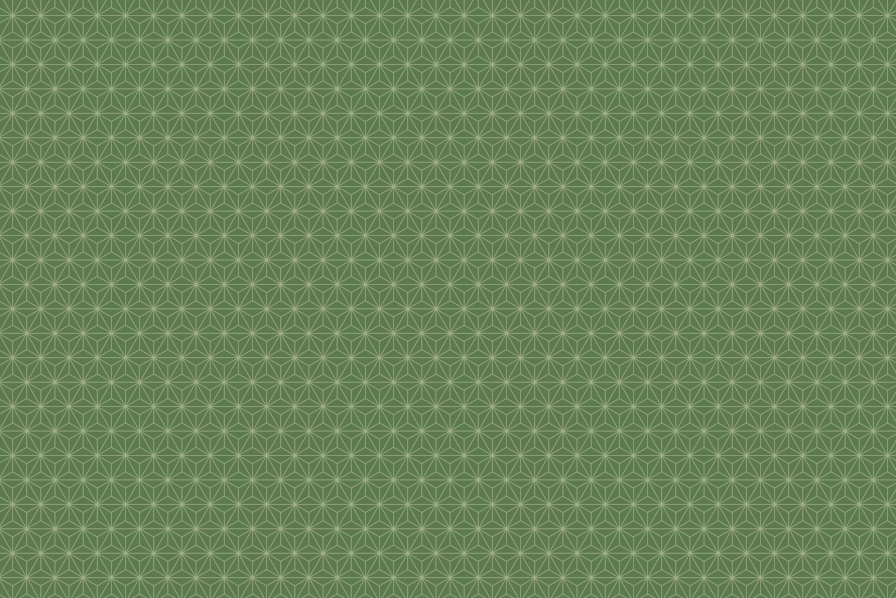
Give the GLSL for this pattern, as a Shadertoy shader.

```glsl
// Hemp-leaf lattice: pale twelve-rayed stars on a triangular grid over leaf green.
// Each point is moved to its nearest star, then folded by angle onto one ray;
// averaging a few samples per pixel keeps the hairlines even and the hubs bright.

const float PI = 3.14159265;
const float STARS_ACROSS = 31.75;             // star spacings in the canvas width
const vec2 FIRST_STAR = vec2(-0.053, 0.72);   // lattice origin, in star spacings
const float LINE_WIDTH = 0.026;               // in star spacings
const float RAYS = 12.0;
const int SAMPLES = 4;                        // per pixel side
const float FILTER_SIZE = 1.15;               // in pixels

const vec3 LEAF_GREEN = vec3(0.365, 0.480, 0.305);
const vec3 PALE_STRAW = vec3(0.640, 0.685, 0.550);

// Offset from the nearest vertex of a triangular lattice with unit sides.
vec2 nearestStar(vec2 p) {
    vec2 cell = vec2(1.0, sqrt(3.0));
    vec2 a = p - cell * round(p / cell);
    vec2 shifted = p - 0.5 * cell;
    vec2 b = shifted - cell * round(shifted / cell);
    return dot(a, a) < dot(b, b) ? a : b;
}

// Distance to the closest of equally spaced rays from the origin.
float rayDistance(vec2 q, float rays) {
    float radius = length(q);
    if (radius < 1e-5) return 0.0;
    float wedge = 2.0 * PI / rays;
    float angle = mod(atan(q.y, q.x) + 0.5 * wedge, wedge) - 0.5 * wedge;
    return radius * abs(sin(angle));
}

// Share of a sample of the given size that a line covers.
float lineCoverage(float d, float width, float size) {
    float near = max(d - 0.5 * size, -0.5 * width);
    float far = min(d + 0.5 * size, 0.5 * width);
    return clamp((far - near) / size, 0.0, 1.0);
}

// Average line coverage over one pixel.
float latticeCoverage(vec2 p, float pixel) {
    float sampleSize = pixel * FILTER_SIZE / float(SAMPLES);
    float total = 0.0;
    for (int j = 0; j < SAMPLES; j++) {
        for (int i = 0; i < SAMPLES; i++) {
            vec2 offset = vec2(i, j) - 0.5 * float(SAMPLES - 1);
            vec2 q = nearestStar(p + offset * sampleSize);
            total += lineCoverage(rayDistance(q, RAYS), LINE_WIDTH, sampleSize);
        }
    }
    return total / float(SAMPLES * SAMPLES);
}

void mainImage(out vec4 fragColor, in vec2 fragCoord) {
    float pixel = STARS_ACROSS / iResolution.x;
    vec2 p = fragCoord * pixel - FIRST_STAR;
    float coverage = latticeCoverage(p, pixel);
    fragColor = vec4(mix(LEAF_GREEN, PALE_STRAW, coverage), 1.0);
}
```
